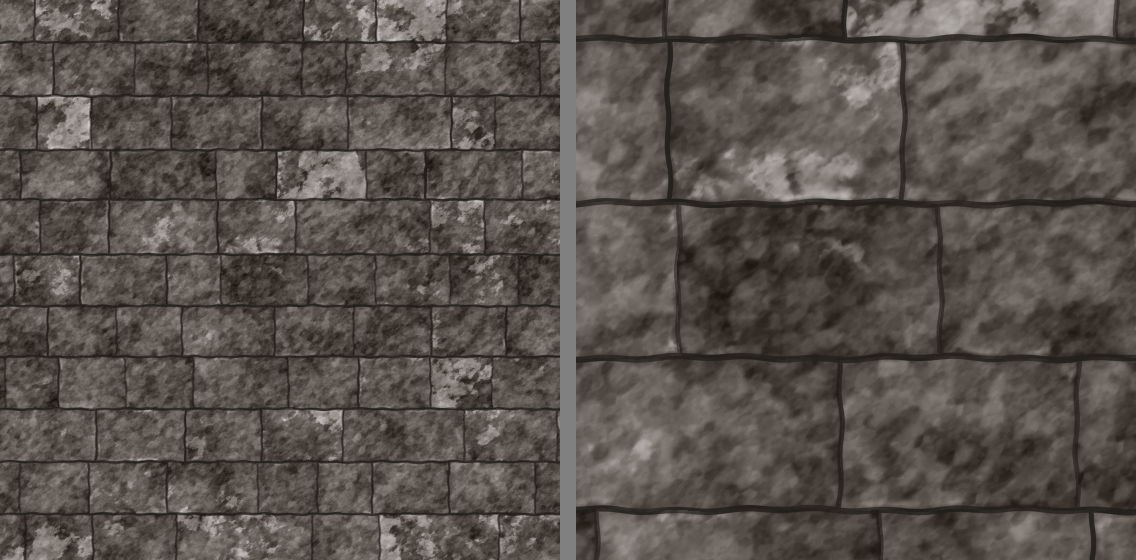
Left: the whole. Right: its middle third, enlarged.
Reproduce this texture procedurally as a WebGL 2 fragment shader.

```glsl
#version 300 es
precision highp float;
// Weathered dark stone wall: staggered courses of uneven blocks with pale worn patches.
uniform vec2 u_resolution;
out vec4 fragColor;

const float COURSE_HEIGHT = 0.0936;
const float TOP_COURSE = 0.078;      // visible part of the uppermost course
const float JOINT_HALF_WIDTH = 0.0018;
const vec3 WARM_TINT = vec3(0.025, -0.004, -0.024);
const vec3 JOINT_COLOR = vec3(0.135, 0.120, 0.105);

vec2 hash2(vec2 p) {
    vec3 q = fract(p.xyx * vec3(0.1031, 0.1030, 0.0973));
    q += dot(q, q.yzx + 33.33);
    return fract((q.xx + q.yz) * q.zy);
}

// Cellular noise: random cell values blended by distance to their centres
float cellular(vec2 p) {
    vec2 cell = floor(p);
    float total = 0.0, weight = 0.0;
    for (int y = -1; y <= 1; y++) {
        for (int x = -1; x <= 1; x++) {
            vec2 c = cell + vec2(x, y);
            vec2 d = c + hash2(c) - p;
            float w = exp(-7.0 * dot(d, d));
            total += w * hash2(c + 71.7).x;
            weight += w;
        }
    }
    return total / weight;
}

float layered(vec2 p, int octaves) {
    float sum = 0.0, amplitude = 1.0, norm = 0.0;
    for (int i = 0; i < octaves; i++) {
        sum += amplitude * cellular(p);
        norm += amplitude;
        amplitude *= 0.58;
        p = mat2(1.6, 1.2, -1.2, 1.6) * p + 13.7;
    }
    return sum / norm;
}

// Position of divider i after random displacement; seed wraps every period
float divider(float i, float period, float seed, float spread) {
    return i + spread * (hash2(vec2(mod(i, period), seed)).x - 0.5);
}

// Finds the span holding u: x = index, y and z = distances to both ends
vec3 span(float u, float period, float seed, float spread) {
    float i = floor(u);
    if (u < divider(i, period, seed, spread)) i -= 1.0;
    else if (u >= divider(i + 1.0, period, seed, spread)) i += 1.0;
    return vec3(i, u - divider(i, period, seed, spread),
                divider(i + 1.0, period, seed, spread) - u);
}

// Small layered sines make the joints uneven
vec2 wobble(vec2 p) {
    return 0.0007 * (sin(p.yx * vec2(61.0, 47.0) + p * 23.0)
                   + sin(p.yx * vec2(173.0, 151.0) + 2.0));
}

float joint(float dist, float halfWidth, float pixel) {
    return 1.0 - smoothstep(halfWidth - 0.6 * pixel, halfWidth + 0.9 * pixel, dist);
}

// Grey level of one block surface
float stone(vec2 p, vec2 random, vec2 offset, float edge) {
    float mottle = layered(p * 15.0 + offset, 4);
    vec2 slanted = mat2(0.8, -0.9, 0.6, 1.2) * p;
    float grain = layered(slanted * 75.0 + offset, 3);
    float patches = layered(p * vec2(17.0, 19.0) + offset.yx + 40.0, 4);

    float tone = 0.325 + 0.04 * (random.x - 0.5);
    tone += 0.34 * (mottle - 0.5) + 0.34 * (grain - 0.5);

    // Pale wear covers much of a few blocks and only flecks on others
    float wear = pow(random.y, 4.0);
    float level = patches + 0.25 * (grain - 0.5);
    float threshold = mix(0.79, 0.41, wear);
    tone += 0.23 * smoothstep(threshold, threshold + 0.13, level) * (0.55 + 0.45 * wear);

    // Chipped light rims and soft dirt beside the joints
    float rim = smoothstep(0.002, 0.004, edge) * (1.0 - smoothstep(0.004, 0.008, edge));
    tone += 0.13 * rim * smoothstep(0.5, 0.72, level) * random.x;
    return tone - 0.055 * exp(-edge / 0.005);
}

void main() {
    vec2 p = gl_FragCoord.xy / u_resolution;
    float pixel = 1.0 / min(u_resolution.x, u_resolution.y);
    vec2 bent = p + wobble(p);

    // Courses counted downward, each holding six to eight blocks
    vec3 course = span((1.0 - bent.y - TOP_COURSE) / COURSE_HEIGHT, 64.0, 5.0, 0.07);
    float row = course.x + 20.0;
    vec2 rowRandom = hash2(vec2(row, 9.0));
    float count = 6.0 + floor(rowRandom.x * 2.4);
    vec3 block = span(fract(bent.x + rowRandom.y) * count, count, row, 0.56);
    vec2 id = vec2(mod(block.x, count), row);

    float edgeX = min(block.y, block.z) / count;
    float edgeY = min(course.y, course.z) * COURSE_HEIGHT;
    vec2 random = hash2(id + 3.0);
    float tone = stone(p, random, hash2(id + 31.0) * 60.0, min(edgeX, edgeY));
    vec3 color = vec3(tone) + WARM_TINT * (1.0 - smoothstep(0.45, 0.75, tone) * 0.4);

    // Joints vary in depth from one side of a block to another
    float side = mod(block.x + step(block.z, block.y), count);
    float depth = mix(0.5, 0.95, hash2(vec2(side, row + 50.0)).x);
    float fade = 0.82 + 0.18 * sin(p.x * 39.0 + row * 2.0) * sin(p.x * 97.0 + row);
    float gap = max(joint(edgeX, JOINT_HALF_WIDTH * 0.8, pixel) * depth,
                    joint(edgeY, JOINT_HALF_WIDTH, pixel) * fade);
    fragColor = vec4(mix(color, JOINT_COLOR, gap), 1.0);
}
```
